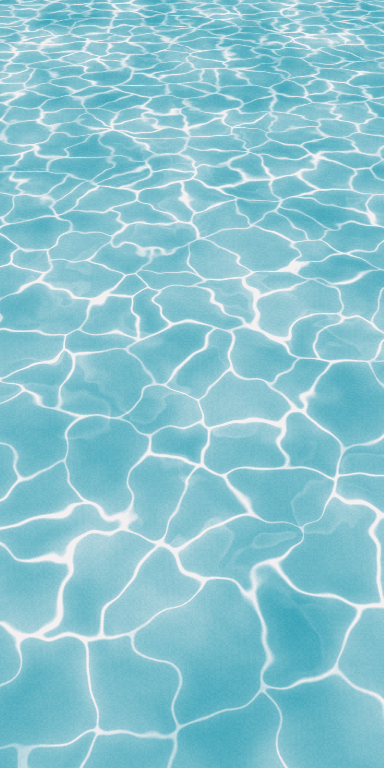
Write a WebGL 1 fragment shader that draws this texture.

```glsl
precision highp float;
// Sunlit pool water in perspective: white caustic lines over pale turquoise.
uniform vec2 u_resolution;

const vec3 DEEP = vec3(0.29, 0.67, 0.74);
const vec3 PALE = vec3(0.83, 0.89, 0.91);
const float HORIZON = 2.6;             // vanishing height, in canvas widths
const vec2 CELL_DENSITY = vec2(9.5, 22.0);
const float WARP = 0.42;               // bending of the caustic lines
const float LINE_THIN = 0.012;
const float LINE_THICK = 0.06;
const float CORNER_ROUND = 0.07;
const float BASE_LIGHT = 0.22;
const float MOTTLE = 0.85;
const float HALO = 0.34;
const float GRAIN = 0.11;
const float GRAIN_CELLS = 256.0;       // grains across the width

float hash(vec2 p) {
  return fract(sin(dot(p, vec2(127.1, 311.7))) * 43758.5453);
}

vec2 hash2(vec2 p) {
  return vec2(hash(p), hash(p + vec2(37.2, 17.9)));
}

float noise(vec2 p) {
  vec2 i = floor(p);
  vec2 f = fract(p);
  f = f * f * (3.0 - 2.0 * f);
  float low = mix(hash(i), hash(i + vec2(1.0, 0.0)), f.x);
  float high = mix(hash(i + vec2(0.0, 1.0)), hash(i + vec2(1.0, 1.0)), f.x);
  return mix(low, high, f.y);
}

float fbm(vec2 p) {
  float sum = 0.0;
  float weight = 0.55;
  for (int i = 0; i < 3; i++) {
    sum += weight * noise(p);
    p = mat2(1.6, 1.2, -1.2, 1.6) * p + 7.3;
    weight *= 0.5;
  }
  return sum / 0.9625;
}

float smoothMin(float a, float b, float k) {
  float h = max(k - abs(a - b), 0.0) / k;
  return min(a, b) - h * h * k * 0.25;
}

// Distance to the nearest border of a Voronoi net, with rounded corners.
float netDistance(vec2 p) {
  vec2 cell = floor(p);
  vec2 f = fract(p);
  vec2 nearest = vec2(0.0);
  float best = 8.0;
  for (int j = -1; j <= 1; j++) {
    for (int i = -1; i <= 1; i++) {
      vec2 g = vec2(float(i), float(j));
      vec2 r = g + hash2(cell + g) - f;
      if (dot(r, r) < best) {
        best = dot(r, r);
        nearest = r;
      }
    }
  }
  float border = 1.0;
  for (int j = -2; j <= 2; j++) {
    for (int i = -2; i <= 2; i++) {
      vec2 g = vec2(float(i), float(j));
      vec2 r = g + hash2(cell + g) - f;
      vec2 gap = r - nearest;
      if (dot(gap, gap) > 0.0001) {
        float d = dot(0.5 * (r + nearest), normalize(gap));
        border = smoothMin(border, d, CORNER_ROUND);
      }
    }
  }
  return max(border, 0.0);
}

// Bright fold: sharp on one side, fading softly on the other.
float foldLight(vec2 p, float blur) {
  float n = fbm(p) - 0.5;
  float edge = 0.012 + 0.5 * blur;
  return smoothstep(-edge, edge, n) * exp(-max(n, 0.0) * 18.0);
}

void main() {
  vec2 uv = gl_FragCoord.xy / u_resolution.x;
  float height = gl_FragCoord.y / u_resolution.y;

  // Project the canvas onto the receding water plane.
  float scale = 1.0 / (HORIZON - 2.0 * height);
  vec2 water = vec2(uv.x - 0.5, 1.0) * CELL_DENSITY * scale;
  float blur = CELL_DENSITY.y * scale * scale / u_resolution.x;
  float far = smoothstep(0.5, 1.0, height);

  // Caustic net, bent by two sizes of ripple.
  vec2 bend = vec2(fbm(water * 1.1 + 3.7), fbm(water * 1.1 + 41.3)) - 0.5;
  vec2 curl = vec2(noise(water * 3.1 + 11.0), noise(water * 3.1 + 67.0)) - 0.5;
  vec2 bent = water + WARP * (2.0 * bend + 0.4 * curl);
  float d = netDistance(bent);
  float power = noise(water * 1.7 + 23.0);
  float width = mix(LINE_THIN, LINE_THICK, power * power) + blur;
  float core = (1.0 - smoothstep(0.0, width, d)) * mix(0.45, 1.0, power);
  float halo = exp(-d * 8.0) * mix(0.5, 1.2, power);

  // Fainter loops and veils between the main lines.
  float veilMask = smoothstep(0.35, 0.7, noise(water * 0.8 + 91.0));
  float veil = foldLight(bent * 1.15 + 53.0, blur) * veilMask;

  // Mottled depth, and flat surface ripples towards the top.
  float mottle = fbm(bent * 0.9 + 13.0) - 0.5;
  float ripple = fbm(water * vec2(0.75, 0.38) + 29.0) - 0.5;
  float light = BASE_LIGHT + MOTTLE * mottle * (1.0 - 0.5 * far);
  light += 0.08 * smoothstep(0.0, 0.5, height) - 0.05 * far;
  light += 0.8 * far * ripple;
  light += HALO * halo + 0.3 * veil + mix(0.85, 0.6, far) * core;
  light += GRAIN * (hash(floor(uv * GRAIN_CELLS)) - 0.5);

  gl_FragColor = vec4(mix(DEEP, PALE, clamp(light, -0.2, 1.23)), 1.0);
}
```
